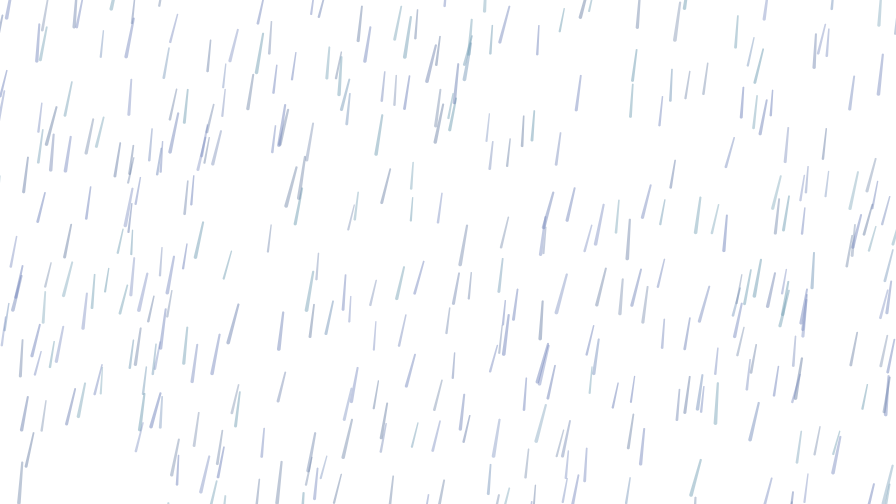
Write a WebGL 1 fragment shader that draws this pattern.

```glsl
precision highp float;
// Light rain on white: short, slanted, translucent streaks that widen downwards.
// Each cell of a grid owns a few random drop slots; every pixel blends the
// drops of its 3x3 neighbouring cells. Lengths are in canvas heights.
uniform vec2 u_resolution;

const vec3 PAPER = vec3(1.0);
const vec3 INK_SLATE = vec3(0.45, 0.53, 0.66);
const vec3 INK_LAVENDER = vec3(0.46, 0.53, 0.74);
const vec3 INK_TEAL = vec3(0.46, 0.63, 0.71);

const float CELL = 0.1;                            // grid spacing
const int SLOTS = 5;                               // most drops per cell
const vec2 FILL = vec2(0.22, 0.54);                // chance that a slot is used
const float CLUSTER_SCALE = 3.0;                   // frequency of density changes
const vec2 STREAK_LENGTH = vec2(0.043, 0.083);     // small drop, large drop
const vec2 STREAK_RADIUS = vec2(0.0021, 0.0037);   // at the lower end
const float TOP_TAPER = 0.6;                       // upper radius / lower radius
const vec2 LEAN = vec2(0.05, 0.28);                // radians from the vertical
const vec2 OPACITY = vec2(0.40, 0.52);

// Four random values from a 3D seed
vec4 hash4(vec3 seed) {
  vec4 q = fract(seed.xyzx * vec4(0.1031, 0.1030, 0.0973, 0.1099));
  q += dot(q, q.wzxy + 33.33);
  return fract((q.xxyz + q.yzzw) * q.zywx);
}

// Smooth value noise
float valueNoise(vec2 p) {
  vec2 i = floor(p);
  vec2 f = fract(p);
  f = f * f * (3.0 - 2.0 * f);
  float a = hash4(vec3(i, 71.0)).x;
  float b = hash4(vec3(i + vec2(1.0, 0.0), 71.0)).x;
  float c = hash4(vec3(i + vec2(0.0, 1.0), 71.0)).x;
  float d = hash4(vec3(i + vec2(1.0, 1.0), 71.0)).x;
  return mix(mix(a, b, f.x), mix(c, d, f.x), f.y);
}

// Distance to a round-ended streak centred at the origin, wider at its foot
float streakDistance(vec2 p, float angle, float len, float radius) {
  vec2 axis = vec2(sin(angle), cos(angle));
  float along = clamp(dot(p, axis), -0.5 * len, 0.5 * len);
  float taper = mix(1.0, TOP_TAPER, along / len + 0.5);
  return length(p - axis * along) - radius * taper;
}

vec3 inkColor(float pick) {
  vec3 ink = mix(INK_SLATE, INK_LAVENDER, smoothstep(0.15, 0.45, pick));
  return mix(ink, INK_TEAL, smoothstep(0.68, 0.85, pick));
}

void main() {
  vec2 p = gl_FragCoord.xy / u_resolution.y;
  float pixel = 1.0 / u_resolution.y;
  vec2 home = floor(p / CELL);
  vec3 color = PAPER;

  for (int y = -1; y <= 1; y++) {
    for (int x = -1; x <= 1; x++) {
      vec2 cell = home + vec2(float(x), float(y));
      float density = valueNoise(cell * CELL * CLUSTER_SCALE + 5.0);
      float fill = mix(FILL.x, FILL.y, density);

      for (int slot = 0; slot < SLOTS; slot++) {
        // Offset keeps the seeds positive around the border
        vec3 seed = vec3(cell + 17.0, float(slot) * 7.0 + 3.0);
        vec4 place = hash4(seed);    // x, y, presence, lean
        vec4 look = hash4(seed + 131.0);    // size, ink, opacity, length jitter
        if (place.z > fill) continue;

        float size = look.x;
        float len = mix(STREAK_LENGTH.x, STREAK_LENGTH.y, mix(size, look.w, 0.3));
        float radius = mix(STREAK_RADIUS.x, STREAK_RADIUS.y, size);
        float angle = mix(LEAN.x, LEAN.y, place.w);
        float d = streakDistance(p - (cell + place.xy) * CELL, angle, len, radius);

        // Translucent, one-pixel soft edge
        float cover = clamp(0.5 - d / pixel, 0.0, 1.0);
        float opacity = mix(OPACITY.x, OPACITY.y, look.z);
        color = mix(color, inkColor(look.y), cover * opacity);
      }
    }
  }
  gl_FragColor = vec4(color, 1.0);
}
```
